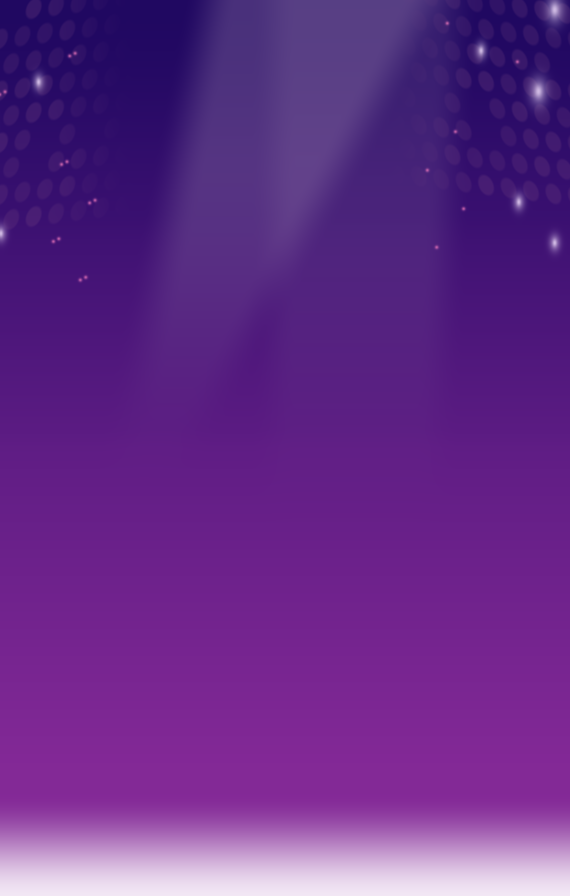
This background is drawn by a Shadertoy shader. Its source:

```glsl
// Violet stage backdrop with soft light beams, dotted corners, sparkles and a pale floor glow.

// Layout space: 100 units high, 63.5 wide, y pointing down from the top edge.
const vec2 LAYOUT = vec2(63.5, 100.0);

const vec3 NIGHT   = vec3(0.125, 0.03, 0.38);
const vec3 INDIGO  = vec3(0.235, 0.065, 0.445);
const vec3 VIOLET  = vec3(0.365, 0.11, 0.515);
const vec3 MAGENTA = vec3(0.515, 0.16, 0.59);
const vec3 FLOOR   = vec3(0.95, 0.91, 0.96);
const vec3 BEAM    = vec3(0.60, 0.50, 0.68);
const vec3 DOT     = vec3(0.44, 0.25, 0.50);
const vec3 PINK    = vec3(0.90, 0.45, 0.72);
const vec3 SPARK   = vec3(0.88, 0.80, 0.94);

float hash(vec2 p) {
    return fract(sin(dot(p, vec2(127.1, 311.7))) * 43758.5);
}

float glow(vec2 d, vec2 radius) {
    vec2 e = d / radius;
    return exp(-dot(e, e));
}

vec3 backdrop(float y) {
    vec3 c = mix(NIGHT, INDIGO, smoothstep(0.0, 30.0, y));
    c = mix(c, VIOLET, clamp((y - 24.0) / 26.0, 0.0, 1.0));
    return mix(c, MAGENTA, clamp((y - 48.0) / 38.0, 0.0, 1.0));
}

// Soft wedge; each edge is (x at the top, slope).
float beam(vec2 p, vec2 left, vec2 right, float softness, vec2 fade) {
    float a = p.x - left.x - left.y * p.y;
    float b = right.x + right.y * p.y - p.x;
    float body = smoothstep(-softness, softness, a) * smoothstep(-softness, softness, b);
    return body * (1.0 - smoothstep(fade.x, fade.y, p.y));
}

// Staggered rows of oval dots that fade inward.
float dotPanel(vec2 p, float aa) {
    vec2 grid = vec2(p.x, p.y + 0.13 * p.x) / vec2(2.5, 2.9);
    float row = floor(grid.y);
    grid.x += 0.5 * mod(row, 2.0);
    vec2 cell = floor(grid);
    vec2 d = (fract(grid) - 0.5) * vec2(2.5, 2.9);
    d.x += 0.18 * d.y;
    float oval = length(d / vec2(0.85, 1.1)) - 1.0;
    float mask = 1.0 - smoothstep(-0.12 - aa, 0.12 + aa, oval);
    float extent = (1.0 - smoothstep(4.0, 15.0, p.x)) * step(row, 8.5);
    float strength = step(0.08, hash(cell)) * mix(0.65, 1.0, hash(cell + 7.0));
    return mask * extent * strength;
}

// Pale oval lights, scattered near the outer edge.
float sparkles(vec2 p) {
    float sum = 0.0;
    for (int k = 0; k < 5; k++) {
        float i = float(k);
        float odd = mod(i, 2.0);
        float x = mix(-3.9 + 1.8 * sin(i * 0.785), 6.4 - 2.1 * i, odd);
        float y = 4.6 + 4.55 * i + 7.8 * step(2.5, i);
        float size = mix(1.0, 0.6, step(0.5, odd + step(3.5, i)));
        vec2 d = p - vec2(x, y);
        sum += 0.55 * glow(d, size * vec2(1.0, 1.6));
        sum += 0.35 * glow(d, size * vec2(0.4, 0.7));
    }
    return sum;
}

// Tiny pink specks; a non-zero spread splits each into a pair.
float specks(vec2 p, vec2 spread) {
    float sum = 0.0;
    for (int k = 0; k < 6; k++) {
        float i = float(k);
        float x = mod(mix(8.07 - 0.455 * i, 11.85 - 0.52 * i, mod(i, 2.0)), 11.07);
        vec2 d = p - vec2(x, 6.1 + 4.3 * i + 3.5 * step(1.5, i));
        sum += max(glow(d - spread, vec2(0.2)), glow(d + spread, vec2(0.2)));
    }
    return min(sum, 1.0);
}

vec3 decorate(vec3 c, vec2 p, vec2 spread, float aa) {
    c = mix(c, DOT, 0.30 * dotPanel(p, aa));
    c = mix(c, PINK, 0.75 * specks(p, spread));
    return mix(c, SPARK, min(sparkles(p), 1.0));
}

void mainImage(out vec4 fragColor, in vec2 fragCoord) {
    vec2 uv = fragCoord / iResolution.xy;
    vec2 p = vec2(uv.x, 1.0 - uv.y) * LAYOUT;
    float aa = 50.0 / iResolution.y;
    vec3 c = backdrop(p.y);

    // Crossing stage lights
    float slanted = beam(p, vec2(23.5, -0.19), vec2(48.0, -0.55), 3.0, vec2(16.0, 55.0));
    float upright = beam(p, vec2(30.5, 0.0), vec2(51.0, -0.05), 2.5, vec2(20.0, 60.0));
    c = mix(c, BEAM, 0.34 * slanted);
    c = mix(c, BEAM, 0.18 * upright);

    // Mirrored corner ornaments
    c = decorate(c, p, vec2(0.3, -0.15), aa);
    c = decorate(c, vec2(57.9 - p.x, p.y + 3.5), vec2(0.0), aa);

    // Bright floor haze
    c = mix(c, FLOOR, smoothstep(88.5, 100.5, p.y));
    fragColor = vec4(c, 1.0);
}
```
